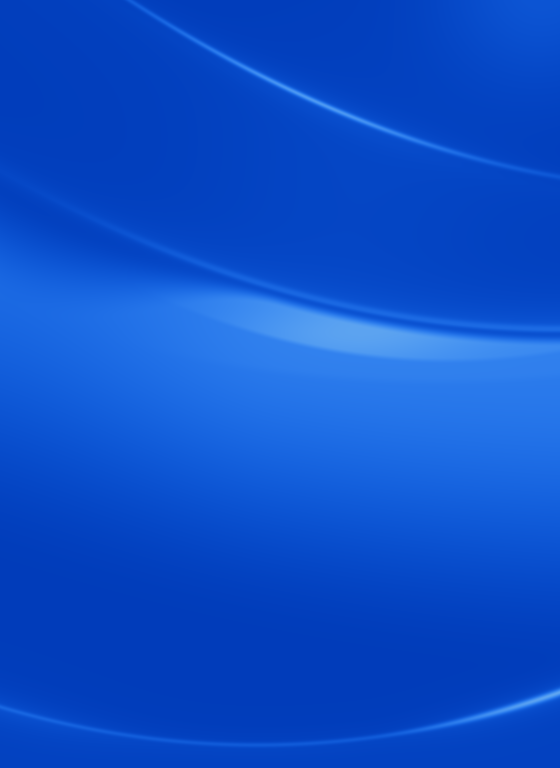
This background is drawn by a Shadertoy shader. Its source:

```glsl
// Deep blue backdrop with a glowing curved sheet of light and two thin luminous arcs.

// Light level 0..1 to colour, from deep blue to pale azure.
vec3 blueRamp(float t) {
    return vec3(0.12 * t + 0.2 * t * t,
                0.225 + 0.385 * t,
                0.715 + 0.48 * t - 0.25 * t * t);
}

float bell(float d, float width) {
    return exp(-d * d / (width * width));
}

// Height below a parabola with its lowest point at tip.
float belowBowl(vec2 p, vec2 tip, float bend) {
    return p.y - tip.y + bend * (p.x - tip.x) * (p.x - tip.x);
}

// Thin core with a wider halo.
float arcLight(float d, float core, float halo) {
    return 0.7 * bell(d, core) + 0.2 * exp(-abs(d) / halo);
}

void mainImage(out vec4 fragColor, in vec2 fragCoord) {
    vec2 p = fragCoord / iResolution.xy;
    p.y = 1.0 - p.y; // measure downward from the top edge

    // Dim ambient light, upper right corner glow
    float light = 0.03 + 0.07 * bell(length((p - vec2(0.62, 0.27)) * vec2(0.7, 1.0)), 0.2);
    light += 0.25 * bell(length((p - vec2(0.97, -0.02)) * vec2(0.7, 1.0)), 0.13);

    // Main sheet: crisp upper rim on the right, soft on the left
    float rim = belowBowl(p, vec2(1.0, 0.43), 0.207);
    float softness = mix(0.17, 0.022, smoothstep(0.0, 0.5, p.x));
    float rise = smoothstep(0.003, softness, rim);
    float fadeStart = 0.34 + 0.24 * p.x - 0.10 * p.x * p.x;
    float fadeEnd = 0.74 + 0.23 * p.x - 0.09 * p.x * p.x;
    float fade = 1.0 - smoothstep(fadeStart, fadeEnd, p.y);
    light += mix(0.47, 0.62, smoothstep(0.0, 0.5, p.x)) * rise * fade;

    // Overlapping translucent bands under the rim
    float bandEdge1 = belowBowl(p, vec2(0.80, 0.471), 0.31);
    float bandEdge2 = belowBowl(p, vec2(0.78, 0.500), 0.16);
    float band1 = rise * (1.0 - smoothstep(-0.006, 0.003, bandEdge1));
    float band2 = rise * (1.0 - smoothstep(-0.010, 0.004, bandEdge2));
    float reach = smoothstep(0.15, 0.6, p.x);
    light += reach * (0.08 * band1 + 0.05 * band2);
    light += 0.25 * band1 * bell(length((p - vec2(0.64, 0.435)) * vec2(0.2, 1.0)), 0.042);

    // Rim line and the haze above it
    float haze = rim < 0.0 ? exp(rim / 0.035) : exp(-rim / 0.008);
    light += (0.05 + 0.22 * p.x) * haze;
    light += 0.20 * smoothstep(0.0, 0.5, p.x) * bell(rim + 0.002, 0.005);
    light += 0.05 * bell(rim - 0.002, 0.018) * (1.0 - p.x);

    // Upper arc, brightest near the middle
    float fromRight = 1.0 - p.x;
    float upper = p.y - 0.2305 + 0.1279 * fromRight + 0.2234 * fromRight * fromRight;
    float upperPower = 0.25 + 0.75 * bell(p.x - 0.56, 0.24);
    light += upperPower * arcLight(upper, 0.0038, 0.014);
    light += 0.05 * smoothstep(0.0, 0.02, upper) * exp(-max(upper, 0.0) / 0.12);

    // Lower arc, flaring toward the right edge
    float lower = belowBowl(p, vec2(0.46, 0.970), 0.235);
    float flare = smoothstep(0.65, 1.0, p.x);
    light += (0.32 + 0.85 * flare) * arcLight(lower, 0.0032 + 0.002 * flare, 0.014);
    light += 0.12 * bell(p.x, 0.2) * exp(-abs(lower) / 0.02);
    light += 0.05 * smoothstep(-0.005, 0.01, lower);

    fragColor = vec4(blueRamp(clamp(light, 0.0, 1.15)), 1.0);
}
```
